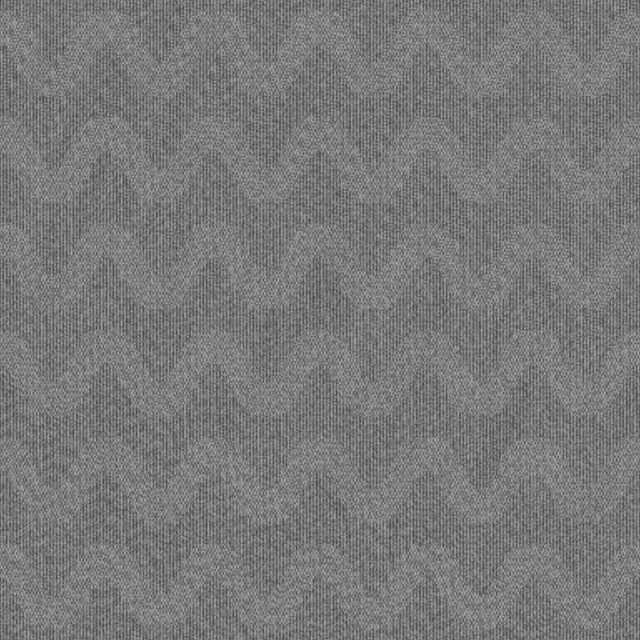
Reproduce this pattern procedurally as a Shadertoy shader.

```glsl
const float TAU = 6.2831853;
const float REPEATS = 6.0;
const float RIBS = 192.0;

float hash(vec2 p) {
    return fract(sin(dot(p, vec2(127.1, 311.7))) * 43758.5453);
}

// Value noise on a lattice that wraps after the given number of cells
float wrappedNoise(vec2 p, float cells) {
    vec2 i = floor(p), f = fract(p);
    f = f * f * (3.0 - 2.0 * f);
    vec2 a = mod(i, cells), b = mod(i + 1.0, cells);
    return mix(mix(hash(a), hash(vec2(b.x, a.y)), f.x),
               mix(hash(vec2(a.x, b.y)), hash(b), f.x), f.y);
}

// Distance to the wave centre line, in repeats, corrected for its slope
float waveDistance(vec2 p) {
    float phase = TAU * p.x;
    float amplitude = 0.245;
    float slope = amplitude * TAU * sin(phase);
    float offset = fract(p.y - amplitude * cos(phase)) - 0.5;
    return abs(offset) / sqrt(1.0 + slope * slope);
}

void mainImage(out vec4 fragColor, in vec2 fragCoord) {
    vec2 uv = fragCoord / iResolution.xy;
    float rib = floor(uv.x * RIBS);

    // Wave band, stepped from rib to rib
    vec2 cell = vec2((rib + 0.5) / RIBS, uv.y) * REPEATS;
    float edge = REPEATS / iResolution.y;
    float band = 1.0 - smoothstep(-edge, edge, waveDistance(cell) - 0.15);

    // Vertical cords outside the band, staggered stitches inside
    float cord = -cos(TAU * uv.x * RIBS);
    float stitch = cord * cos(TAU * uv.y * RIBS * 0.5);
    float ground = 0.458 + 0.075 * cord + 0.025 * (hash(vec2(rib, 7.0)) - 0.5);
    float weave = 0.497 + 0.085 * stitch + 0.012 * cord;

    // Yarn grain and faint uneven wear
    float grain = wrappedNoise(uv * RIBS * 2.0, RIBS * 2.0) - 0.5;
    float wear = wrappedNoise(uv * 24.0, 24.0) - 0.5;
    float grey = mix(ground, weave, band) + 0.22 * grain + 0.012 * wear;

    fragColor = vec4(vec3(grey), 1.0);
}
```
